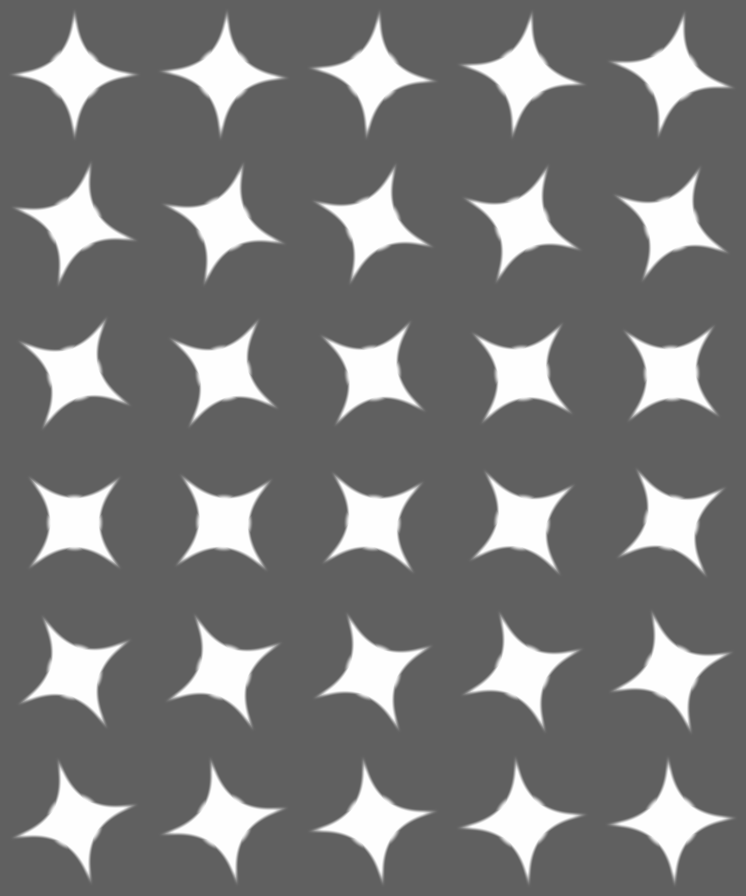
Write a Shadertoy shader that draws this pattern.

```glsl
const vec2 GRID = vec2(5.0, 6.0);         // repeats across and down
const vec3 BACKGROUND = vec3(0.378);
const vec3 STAR_COLOR = vec3(0.996);
const float QUARTER_TURN = 1.5707963;     // total turn over all cells

// Lengths in units of one cell
const float ARM_LENGTH = 0.47;
const float ARM_FADE_START = 0.33;
const float ARM_FADE_END = 0.45;
const float ARM_PADDING = 0.004;
const float ARM_SOFTNESS = 0.016;
const float CORE_RADIUS = 0.178;
const float CORE_SOFTNESS = 0.022;

vec2 rotate(vec2 p, float angle) {
    float c = cos(angle), s = sin(angle);
    return mat2(c, s, -s, c) * p;
}

float softFill(float dist, float softness) {
    return 1.0 - smoothstep(-softness, softness, dist);
}

// Four concave tapering arms joined to a soft round core
float starCoverage(vec2 p, float pixel) {
    vec2 a = abs(p);
    float along = max(a.x, a.y);
    float across = min(a.x, a.y);

    float taper = max(sqrt(ARM_LENGTH) - sqrt(along), 0.0);
    float halfWidth = taper * taper + ARM_PADDING;
    float arms = softFill(across - halfWidth, max(ARM_SOFTNESS, pixel));
    arms *= 1.0 - smoothstep(ARM_FADE_START, ARM_FADE_END, along);

    float core = softFill(length(p) - CORE_RADIUS, max(CORE_SOFTNESS, pixel));
    return max(arms, core);
}

void mainImage(out vec4 fragColor, in vec2 fragCoord) {
    vec2 gridPos = fragCoord / iResolution.xy * GRID;
    vec2 cell = floor(gridPos);
    vec2 local = fract(gridPos) - 0.5;
    float pixel = GRID.y / iResolution.y;

    // Each cell turns a little further clockwise, in reading order
    float order = (GRID.y - 1.0 - cell.y) * GRID.x + cell.x;
    float angle = QUARTER_TURN * order / (GRID.x * GRID.y);

    float star = starCoverage(rotate(local, angle), pixel);
    fragColor = vec4(mix(BACKGROUND, STAR_COLOR, star), 1.0);
}
```
